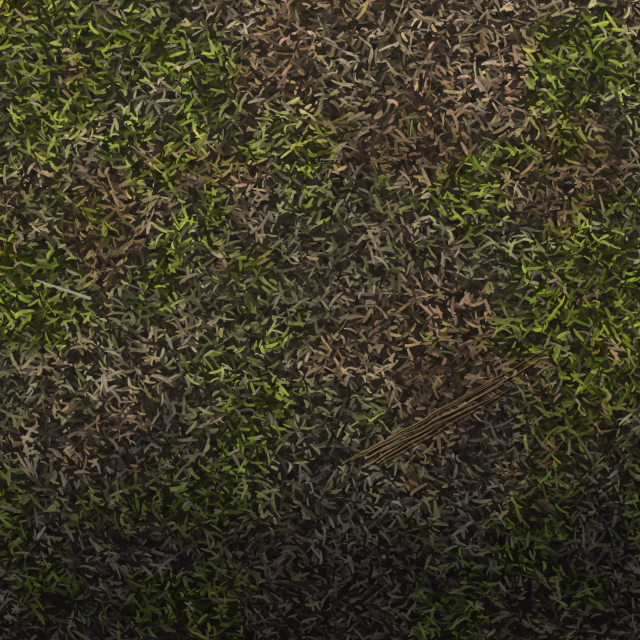
Give the GLSL for this texture, as a WebGL 1 fragment shader.

```glsl
precision highp float;
// Rough winter turf: layers of short, bent blades scattered on jittered grids,
// tinted by noise patches of moss and dead leaf, fading into shade at the foot.
// A pale straw and a loose bundle of thin twigs lie on top.
uniform vec2 u_resolution;

float hash(vec2 p) {
  vec3 q = fract(vec3(p.xyx) * 0.1031);
  q += dot(q, q.yzx + 33.33);
  return fract((q.x + q.y) * q.z);
}

vec4 hash4(vec2 p) {
  vec4 q = fract(p.xyxy * vec4(0.1031, 0.1030, 0.0973, 0.1099));
  q += dot(q, q.wzxy + 33.33);
  return fract((q.xxyz + q.yzzw) * q.zywx);
}

float noise(vec2 p) {
  vec2 i = floor(p), f = fract(p);
  f = f * f * (3.0 - 2.0 * f);
  return mix(mix(hash(i), hash(i + vec2(1, 0)), f.x),
             mix(hash(i + vec2(0, 1)), hash(i + vec2(1, 1)), f.x), f.y);
}

float fbm(vec2 p) {
  return 0.5 * noise(p) + 0.3 * noise(p * 2.1 + 17.0) + 0.2 * noise(p * 4.3 + 41.0);
}

// Distance to a segment in x, position along it (0 to 1) in y
vec2 segment(vec2 p, vec2 a, vec2 b) {
  vec2 d = b - a;
  float t = clamp(dot(p - a, d) / dot(d, d), 0.0, 1.0);
  return vec2(length(p - a - d * t), t);
}

// Cover of one bent, tapered blade centred on the origin
float blade(vec2 p, float angle, float halfLength, float halfWidth, float bend, float soft) {
  float c = cos(angle), s = sin(angle);
  vec2 q = vec2(c * p.x + s * p.y, c * p.y - s * p.x);
  float t = q.x / halfLength;
  float width = halfWidth * sqrt(max(1.0 - t * t, 0.0));
  float away = abs(q.y - bend * (t * t - 0.4)) - width;
  return smoothstep(soft, -soft, away) * smoothstep(1.0, 0.8, abs(t));
}

vec3 turf(vec2 p, float soft) {
  float moss = smoothstep(0.46, 0.70, fbm(p * 5.5 + 3.0));
  float leaf = smoothstep(0.45, 0.72, fbm(p * 6.5 + 60.0));
  float clump = fbm(p * 19.0 + 90.0);
  float sway = noise(p * 9.0 + 25.0) - 0.5;
  vec3 soil = vec3(0.11, 0.10, 0.085);
  vec3 col = soil * (0.8 + 0.8 * noise(p * 130.0));

  for (int layer = 0; layer < 8; layer++) {
    float n = float(layer);
    vec2 grid = p * 46.0 + n * vec2(0.37, 0.61);
    vec2 home = floor(grid);
    for (int j = -1; j <= 1; j++) {
      for (int i = -1; i <= 1; i++) {
        vec2 cell = home + vec2(i, j);
        vec4 place = hash4(cell + n * 71.0 + 5.0);
        vec4 look = hash4(cell + n * 37.0 + 300.0);
        float angle = (place.z - 0.5) * 2.7 - 0.2 + sway;
        float cover = blade((grid - cell - place.xy) / 46.0, angle,
                            mix(0.007, 0.019, place.w * place.w),
                            mix(0.0014, 0.0030, look.x),
                            (look.y - 0.5) * 0.007, soft);
        float tone = pow(look.z, 1.45) * (0.55 + 0.9 * clump);
        vec3 tint = mix(soil, vec3(0.57, 0.52, 0.42), tone);
        tint = mix(tint, tint * vec3(0.91, 1.13, 0.50), moss * step(0.25, look.w));
        tint = mix(tint, tint * vec3(1.08, 0.92, 0.93), leaf * step(look.w, 0.7));
        tint = mix(tint, tint * vec3(1.0, 1.02, 0.75), step(0.65, look.y) * 0.7);
        col = mix(col, tint, cover * 0.92);
      }
    }
  }
  return col * (0.91 + 0.18 * noise(p * 230.0));
}

// Thin twigs, each with a dark edge beneath it
vec3 twigs(vec3 col, vec2 p, float soft) {
  p.y += 0.004 * (noise(p * 38.0) - 0.5);
  for (int k = 0; k < 11; k++) {
    float n = float(k);
    vec4 h = hash4(vec2(n * 3.7 + 2.0, 19.0));
    float side = n / 10.0;
    vec2 foot = mix(vec2(0.548, 0.284), vec2(0.607, 0.281), side) + (h.xy - 0.5) * 0.03;
    vec2 tip = mix(vec2(0.856, 0.456), vec2(0.835, 0.413), side)
             - vec2(0.29, 0.165) * 0.4 * h.z * step(0.5, n);
    vec2 d = segment(p, foot, tip);
    float under = segment(p + vec2(-0.001, 0.0026), foot, tip).x;
    col = mix(col, vec3(0.08, 0.07, 0.055), 0.6 * smoothstep(0.0025, 0.0005, under));
    vec3 bark = mix(vec3(0.34, 0.27, 0.17), vec3(0.57, 0.48, 0.34), h.w);
    float width = mix(0.0011, 0.0005, d.y);
    col = mix(col, bark, 0.9 * smoothstep(soft, -soft, d.x - width));
  }
  return col;
}

void main() {
  vec2 p = gl_FragCoord.xy / u_resolution.y;
  float soft = 0.0007 + 0.4 / u_resolution.y;
  vec3 col = turf(p, soft);

  // Shade rises from the foot, deeper to the right and slightly blue
  float rise = p.y - 0.10 * (p.x - 0.5) + 0.16 * (fbm(p * 4.0 + 8.0) - 0.5);
  float light = smoothstep(0.05, 0.48, rise);
  col *= mix(vec3(0.49, 0.50, 0.57), vec3(1.08, 1.07, 1.06), light);
  col *= 1.0 + 0.16 * smoothstep(0.5, 1.0, p.y);

  vec2 straw = segment(p, vec2(0.058, 0.562), vec2(0.140, 0.534));
  float strawWidth = mix(0.0012, 0.0026, straw.y);
  col = mix(col, vec3(0.65, 0.62, 0.56), 0.9 * smoothstep(soft, -soft, straw.x - strawWidth));
  col = twigs(col, p, soft);
  gl_FragColor = vec4(col, 1.0);
}
```
